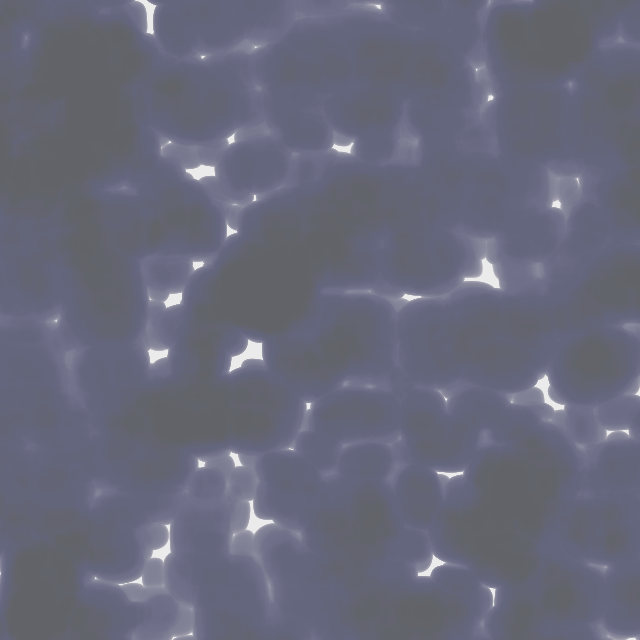
Write a Shadertoy shader that draws this texture.

```glsl
// Packed translucent slate-blue pebbles with pale light leaking through the seams.

// Pebble sizes from large to small: cells across, radius in cells, depth
const vec3  CELLS_ACROSS = vec3(8.0, 13.0, 22.0);
const vec3  RADIUS_MIN   = vec3(0.42, 0.40, 0.44);
const vec3  RADIUS_MAX   = vec3(0.72, 0.68, 0.68);
const vec3  DEPTH_MIN    = vec3(0.56, 0.42, 0.26);
const vec3  DEPTH_MAX    = vec3(1.00, 0.78, 0.46);

const float JITTER     = 0.80;   // scatter of centres inside their cells
const float STRETCH    = 0.24;   // how far pebbles lengthen along x or y
const float OVERLAP    = 0.15;   // share of depth that adds up in overlaps
const float TONE_SWING = 0.17;   // broad dark and pale regions
const float WARP       = 0.004;  // unevenness of the outlines

// Colour from bare light to the deepest pebble
const vec3 LIGHT = vec3(0.92, 0.92, 0.92);
const vec3 HAZE  = vec3(0.64, 0.64, 0.69);
const vec3 LILAC = vec3(0.52, 0.52, 0.60);
const vec3 SLATE = vec3(0.44, 0.44, 0.54);
const vec3 DUSK  = vec3(0.39, 0.40, 0.49);
const vec3 STONE = vec3(0.385, 0.39, 0.41);

vec4 hash4(vec2 cell) {
    vec4 q = fract(cell.xyxy * vec4(0.1031, 0.1030, 0.0973, 0.1099));
    q += dot(q, q.wzxy + 33.33);
    return fract((q.xxyz + q.yzzw) * q.zywx);
}

// Slow layered sines that make whole regions deeper or thinner
float regionTone(vec2 p) {
    float broad  = cos(7.0 * (p.x - 0.42) + 6.0 * (p.y - 0.55));
    float narrow = sin(11.0 * p.x - 8.0 * p.y + 1.0);
    return 1.0 + TONE_SWING * (0.7 * broad + 0.5 * narrow);
}

// x: deepest pebble at the grid point, y: depth of all pebbles together
vec2 pebbleLayer(vec2 grid, vec2 radii, vec2 depths, float seed) {
    vec2 home = floor(grid);
    vec2 depth = vec2(0.0);
    for (int i = 0; i < 9; i++) {
        vec2 cell = home + vec2(i % 3 - 1, i / 3 - 1);
        vec4 random = hash4(cell + seed);
        vec2 offset = grid - cell - 0.5 - JITTER * (random.xy - 0.5);
        float stretch = 1.0 + STRETCH * (2.0 * random.w - 1.0);
        offset *= vec2(stretch, 1.0 / stretch) / mix(radii.x, radii.y, random.z);

        // Squared rim distance, between an ellipse and a rounded box
        vec2 square = offset * offset;
        float boxy = fract(random.w * 7.0);
        float rim = mix(square.x + square.y, length(square), boxy);
        if (rim < 1.0) {
            float thick = mix(depths.x, depths.y, 0.5 * (random.z + fract(random.x * 9.0)));
            float pebble = thick * sqrt(1.0 - rim * sqrt(rim));
            depth = vec2(max(depth.x, pebble), depth.y + pebble);
        }
    }
    return depth;
}

vec3 depthColour(float depth) {
    vec3 colour = mix(LIGHT, HAZE, smoothstep(0.0, 0.15, depth));
    colour = mix(colour, LILAC, smoothstep(0.10, 0.28, depth));
    colour = mix(colour, SLATE, smoothstep(0.25, 0.45, depth));
    colour = mix(colour, DUSK, smoothstep(0.42, 0.68, depth));
    return mix(colour, STONE, smoothstep(0.66, 1.08, depth));
}

void mainImage(out vec4 fragColor, in vec2 fragCoord) {
    vec2 p = fragCoord / iResolution.y;
    vec2 warped = p + WARP * sin(p.yx * 31.0 + p * 9.0 + vec2(0.4, 2.1));

    // Large, middle and small pebbles; the deepest one covers the rest
    vec2 total = vec2(0.0);
    for (int i = 0; i < 3; i++) {
        vec2 radii = vec2(RADIUS_MIN[i], RADIUS_MAX[i]);
        vec2 depths = vec2(DEPTH_MIN[i], DEPTH_MAX[i]);
        vec2 depth = pebbleLayer(warped * CELLS_ACROSS[i], radii, depths, 17.0 + 41.0 * float(i));
        total = vec2(max(total.x, depth.x), total.y + depth.y);
    }
    float depth = mix(total.x, total.y, OVERLAP) * regionTone(p);
    fragColor = vec4(depthColour(depth), 1.0);
}
```
